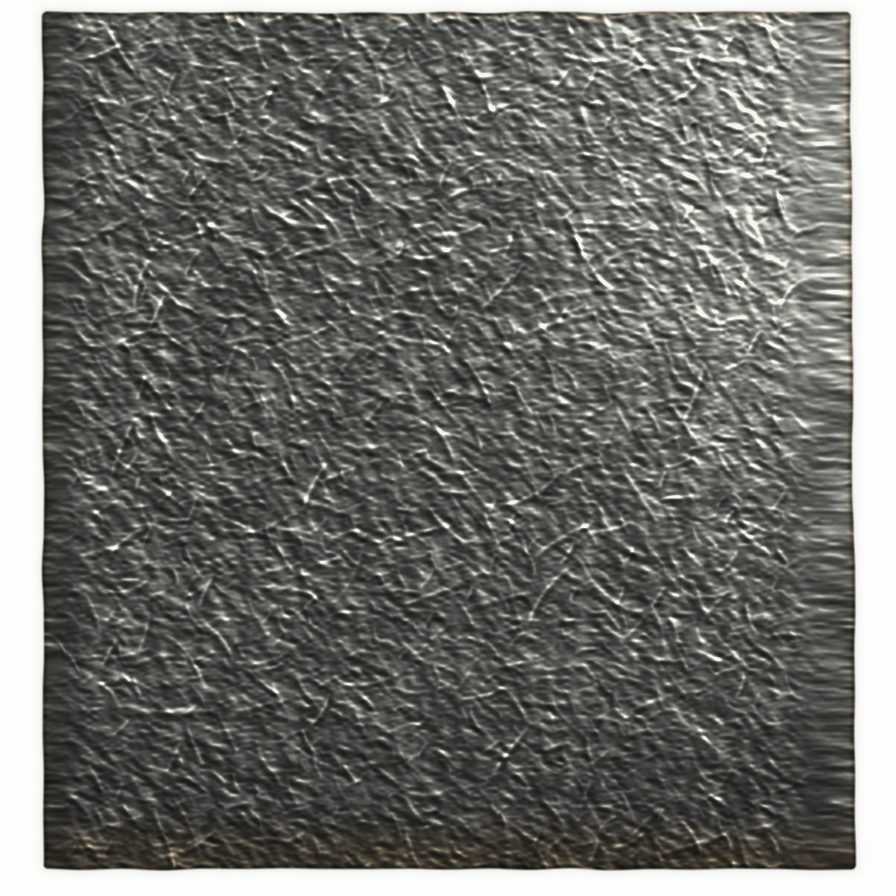
This texture is drawn by a Shadertoy shader. Its source:

```glsl
const vec3 PAPER = vec3(0.995, 0.995, 0.988);
const vec3 GRAPHITE = vec3(1.0, 1.005, 0.965);
const vec3 RUST = vec3(1.08, 0.98, 0.82);
const vec2 PANEL_CENTER = vec2(0.5, 0.508);
const vec2 PANEL_HALF = vec2(0.452, 0.478);
const float GRAIN_ANGLE = -0.42;

vec2 hash22(vec2 p) {
    vec3 q = fract(vec3(p.xyx) * vec3(0.1031, 0.1030, 0.0973));
    q += dot(q, q.yzx + 33.33);
    return fract((q.xx + q.yz) * q.zy);
}

float valueNoise(vec2 p) {
    vec2 cell = floor(p), f = fract(p);
    f = f * f * (3.0 - 2.0 * f);
    float low = mix(hash22(cell).x, hash22(cell + vec2(1, 0)).x, f.x);
    float high = mix(hash22(cell + vec2(0, 1)).x, hash22(cell + 1.0).x, f.x);
    return mix(low, high, f.y);
}

vec2 rotate(vec2 p, float angle) {
    float c = cos(angle), s = sin(angle);
    return vec2(c * p.x + s * p.y, c * p.y - s * p.x);
}

// Directional relief: difference of noise across the light direction
float emboss(vec2 p, vec2 frequency) {
    vec2 q = p * frequency;
    return valueNoise(q) - valueNoise(q + vec2(0.25, 0.75));
}

// Curved raised strands, lit on the crest and shaded underneath
float strands(vec2 p, float cells, float width, float edge, float seed) {
    vec2 home = floor(p * cells);
    float relief = 0.0;
    for (int j = -1; j <= 1; j++)
    for (int i = -1; i <= 1; i++) {
        vec2 id = home + vec2(i, j);
        vec2 place = hash22(id + seed);
        vec2 shape = hash22(id + seed + 57.0);
        vec2 style = hash22(id + seed + 113.0);
        float angle = mix(-1.25, 0.4, shape.x) + 0.9 * step(0.86, style.x);
        vec2 q = rotate(p - (id + place) / cells, angle * (1.0 - 0.9 * edge));
        float halfLength = mix(0.4, 0.85, shape.y) / cells;
        float t = q.x / halfLength;
        float across = (q.y + (style.y - 0.5) * 0.5 * halfLength * t * t) / width;
        float taper = 1.0 - smoothstep(0.55, 1.0, abs(t));
        float crest = exp(-across * across);
        float under = exp(-(across + 1.9) * (across + 1.9) * 0.7);
        relief += taper * mix(0.35, 1.1, place.y) * (crest - 0.65 * under);
    }
    return relief;
}

// Fine crumpled grain: slanted inside, combed level at the sides
float grain(vec2 p, float edge) {
    vec2 q = rotate(p, GRAIN_ANGLE);
    float slanted = 1.15 * emboss(q, vec2(80, 150)) + 0.8 * emboss(p + 3.0, vec2(150, 250));
    float combed = 1.0 * emboss(p, vec2(28, 150)) + 0.7 * emboss(p + 5.0, vec2(60, 260));
    float patches = valueNoise(q * vec2(38, 65) + 11.0) - 0.5;
    return mix(slanted, combed, edge) + 0.6 * patches;
}

// Broad light, in logarithmic units
float lighting(vec2 p) {
    vec2 toGlow = (p - vec2(0.93, 0.81)) * vec2(1.0, 0.85);
    float glow = 0.7 * exp(-9.0 * dot(toGlow, toGlow));
    float height = 0.28 * (p.y - 0.5);
    float foot = -0.3 * (1.0 - smoothstep(0.05, 0.25, p.y));
    float leftSide = -0.35 * (1.0 - smoothstep(0.05, 0.11, p.x));
    return glow + height + foot + leftSide;
}

float panelDistance(vec2 p) {
    float wobble = 0.003 * (valueNoise(p * 22.0) - 0.5);
    vec2 q = p - PANEL_CENTER;
    q.x -= 0.006 * (0.5 - p.y) * smoothstep(0.5, 0.9, p.x);
    vec2 d = abs(q) - PANEL_HALF + 0.005;
    return length(max(d, 0.0)) + min(max(d.x, d.y), 0.0) - 0.005 + wobble;
}

vec3 panelColor(vec2 p, float inset) {
    float leftEdge = 1.0 - smoothstep(0.05, 0.1, p.x);
    float rightEdge = smoothstep(0.86, 0.93, p.x);
    float edge = max(leftEdge, rightEdge);
    float relief = strands(p, 17.0, 0.0026, edge, 7.0)
                 + 0.8 * strands(p, 29.0, 0.0024, edge, 211.0)
                 + 0.7 * strands(p, 47.0, 0.0022, edge, 419.0);
    relief *= 0.8 - 0.4 * edge;
    float tone = 0.255 * exp(relief + grain(p, edge) + lighting(p));
    tone = 0.05 + 0.98 * tone / (1.0 + 0.18 * tone * tone);
    tone *= mix(0.6, 1.0, smoothstep(0.0, 0.007, inset));
    float rust = max(1.0 - smoothstep(0.03, 0.1, p.y),
                     0.7 * (1.0 - smoothstep(0.0, 0.012, inset)));
    return min(tone, 0.96) * mix(GRAPHITE, RUST, rust);
}

void mainImage(out vec4 fragColor, in vec2 fragCoord) {
    vec2 p = fragCoord / iResolution.xy;
    float d = panelDistance(p);
    float blur = max(0.0018, 0.8 / iResolution.y);
    float panel = 1.0 - smoothstep(-blur, blur, d);

    // Faint contact shadow on the paper around the panel
    vec3 paper = PAPER * (1.0 - 0.08 * exp(-max(d, 0.0) * 250.0));
    fragColor = vec4(mix(paper, panelColor(p, -d), panel), 1.0);
}
```
